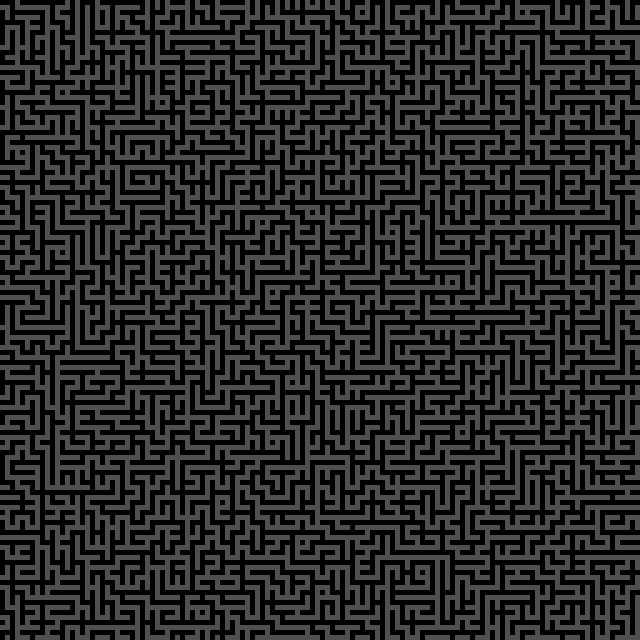
A three.js fragment shader for this pattern:

```glsl
// Dense square maze: grey walls on black lanes of the same width.
// Each wall node follows the strongest outflow of a random swirling flow to
// one neighbour; small closed rings are then opened at one of their nodes.

#define NODES 64.0                // wall nodes across the canvas
#define SWIRL_SIZE 3.3            // size of the swirls, in nodes
#define ROUGHNESS 0.34            // more gives shorter straight runs
#define MAX_RING 14               // longest ring that is opened, in steps
#define WALL_COLOR vec3(0.31)
#define LANE_COLOR vec3(0.0)

varying vec2 vUv;

float hash(vec2 p) {
  vec3 q = fract(p.xyx * 0.1031);
  q += dot(q, q.yzx + 33.33);
  return fract((q.x + q.y) * q.z);
}

float smoothNoise(vec2 p) {
  vec2 i = floor(p), f = fract(p);
  f = f * f * (3.0 - 2.0 * f);
  return mix(mix(hash(i), hash(i + vec2(1.0, 0.0)), f.x),
             mix(hash(i + vec2(0.0, 1.0)), hash(i + 1.0), f.x), f.y);
}

// Stream function on the cells between nodes
float stream(vec2 cell) {
  return smoothNoise(cell / SWIRL_SIZE + 47.3) + ROUGHNESS * hash(cell + 211.0);
}

// Direction of the strongest outflow; two neighbours never pick each other
vec2 flow(vec2 node) {
  float ne = stream(node);
  float nw = stream(node - vec2(1.0, 0.0));
  float sw = stream(node - 1.0);
  float se = stream(node - vec2(0.0, 1.0));
  float best = ne - se;
  vec2 dir = vec2(1.0, 0.0);
  if (nw - ne > best) { best = nw - ne; dir = vec2(0.0, 1.0); }
  if (sw - nw > best) { best = sw - nw; dir = vec2(-1.0, 0.0); }
  if (se - sw > best) { dir = vec2(0.0, -1.0); }
  return dir;
}

// True for the one node of a short ring that has the lowest rank
bool opensRing(vec2 node, vec2 dir) {
  float rank = hash(node + 517.0);
  vec2 p = node + dir;
  for (int i = 0; i < MAX_RING; i++) {
    if (p == node) return true;
    if (hash(p + 517.0) < rank) return false;
    p += flow(p);
  }
  return false;
}

// Final direction of the wall that leaves a node
vec2 wallDirection(vec2 node) {
  vec2 dir = flow(node);
  if (opensRing(node, dir)) {
    float spin = hash(node + 83.0) < 0.5 ? -1.0 : 1.0;
    for (int i = 0; i < 3; i++) {
      dir = spin * vec2(-dir.y, dir.x);
      if (flow(node + dir) != -dir) break;
    }
  }
  return dir;
}

// 1 on a wall square, 0 on a lane square
float wall(vec2 square) {
  vec2 p = square - vec2(1.0, 0.0);
  vec2 node = floor(p * 0.5);
  vec2 side = p - 2.0 * node;
  float kind = side.x + side.y;
  if (kind < 0.5) return 1.0;
  if (kind > 1.5) return 0.0;
  if (wallDirection(node) == side) return 1.0;
  return wallDirection(node + side) == -side ? 1.0 : 0.0;
}

void main() {
  // Blend neighbouring squares over the width of one screen sample
  vec2 p = vUv * NODES * 2.0 - 0.5;
  vec2 blur = max(fwidth(vUv) * NODES * 2.0, 0.0001);
  vec2 base = floor(p);
  vec2 blend = clamp((p - base - 0.5) / blur + 0.5, 0.0, 1.0);

  float cover = 0.0;
  for (int i = 0; i < 4; i++) {
    vec2 corner = vec2(mod(float(i), 2.0), floor(float(i) * 0.5));
    vec2 share = mix(1.0 - blend, blend, corner);
    float weight = share.x * share.y;
    if (weight > 0.002) cover += weight * wall(base + corner);
  }
  gl_FragColor = vec4(mix(LANE_COLOR, WALL_COLOR, cover), 1.0);
}
```
